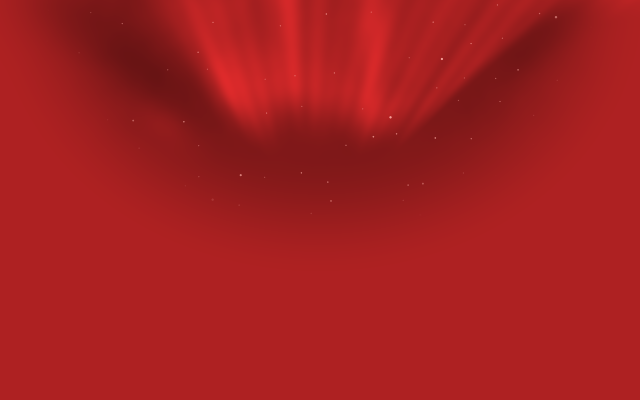
A Shadertoy shader for this background:

```glsl
// Red aurora fanning down from the top into a dark bowl sprinkled with small stars.

float hash(vec2 cell) {
    return fract(sin(dot(cell, vec2(127.1, 311.7))) * 4375.85);
}

// Soft bump of the given width around zero
float bump(float x, float width) {
    return exp(-x * x / (width * width));
}

// Elongated soft blob; axis is the unit direction of its long side
float blob(vec2 p, vec2 axis, vec2 size) {
    vec2 local = vec2(dot(p, axis), dot(p, vec2(-axis.y, axis.x))) / size;
    return exp(-dot(local, local));
}

// Layered sines, roughly -1 to 1
float haze(vec2 p) {
    float sum = 0.0, amp = 0.5;
    for (int i = 0; i < 4; i++) {
        sum += amp * sin(p.x + 1.7 * sin(p.y)) * cos(p.y + 1.3 * sin(p.x * 0.8));
        p = mat2(1.5, 1.1, -1.1, 1.5) * p + 2.3;
        amp *= 0.55;
    }
    return sum;
}

// Curtain of light: rays spread upward from a point below the bowl
float aurora(vec2 p) {
    float a = (p.x - 0.78) / max(0.69 - p.y, 0.1);
    float hem = 0.35 - 0.035 * bump(a, 0.2) - 0.33 * smoothstep(0.65, 1.0, a);
    hem += 0.012 * sin(a * 17.0 + 1.0);
    float mask = smoothstep(hem + 0.04, hem - 0.11, p.y) * smoothstep(-0.64, -0.42, a);
    float glow = 0.17 - 0.06 * smoothstep(0.45, 0.8, a);
    glow += 0.022 * sin(a * 31.0 + 2.0 * sin(a * 9.0)) + 0.014 * sin(a * 67.0 + 4.0 * p.y);
    glow += 0.14 * bump(a + 0.46, 0.09) * bump(p.y - 0.2, 0.13);
    glow += 0.14 * bump(a + 0.09, 0.05) * bump(p.y, 0.16);
    glow += 0.17 * bump(a - 0.23 - 0.4 * p.y, 0.06) * bump(p.y - 0.15, 0.2);
    glow += 0.07 * bump(a - 0.74, 0.06);
    glow += 0.12 * blob(p - vec2(0.67, 0.21), vec2(1, 0), vec2(0.16, 0.09));
    glow += 0.08 * blob(p - vec2(0.93, 0.30), vec2(1, 0), vec2(0.12, 0.07));
    return mask * glow;
}

// One jittered point of light in most cells of a grid
float stars(vec2 p, float pixel) {
    vec2 cell = floor(p / 0.08);
    vec2 centre = (cell + 0.12 + 0.76 * vec2(hash(cell), hash(cell + 17.3))) * 0.08;
    float power = hash(cell + 41.9);
    float radius = 0.0012 + 0.0018 * pow(power, 6.0);
    float disc = 1.0 - smoothstep(radius - 0.5 * pixel, radius + 0.7 * pixel, length(p - centre));
    return disc * step(0.35, power) * (0.25 + 0.7 * power * power);
}

void mainImage(out vec4 fragColor, in vec2 fragCoord) {
    // Height is one unit, y runs down from the top edge
    vec2 p = fragCoord / iResolution.y;
    p.x += 0.8 - 0.5 * iResolution.x / iResolution.y;
    p.y = 1.0 - p.y;

    // Dark bowl under the curtain
    float r = length((p - vec2(0.8, 0.0)) / vec2(0.83, 0.7));
    float bowl = 1.0 - smoothstep(0.54, 1.0, r);
    float red = 0.683 - 0.185 * bowl;

    // Deep lanes on both flanks and faint clouds on the left
    red -= 0.10 * blob(p - vec2(0.33, 0.16), vec2(0.81, 0.59), vec2(0.22, 0.08));
    red -= 0.08 * blob(p - vec2(1.35, 0.10), vec2(0.75, -0.66), vec2(0.19, 0.06));
    red -= 0.05 * blob(p - vec2(0.14, 0.0), vec2(1, 0), vec2(0.14, 0.1));
    red += 0.06 * blob(p - vec2(0.41, 0.31), vec2(0.8, 0.6), vec2(0.08, 0.04));
    red += 0.05 * blob(p - vec2(0.44, 0.03), vec2(1, 0), vec2(0.1, 0.08));
    red += 0.022 * haze(p * 13.0) * smoothstep(0.45, 0.3, p.y) * bowl;

    red += aurora(p);
    vec3 color = red * vec3(1.0, 0.19, 0.193);

    float starField = stars(p, 1.0 / iResolution.y) * (1.0 - smoothstep(0.6, 0.85, r));
    color = mix(color, vec3(1.0, 0.68, 0.65), starField);
    fragColor = vec4(color, 1.0);
}
```
